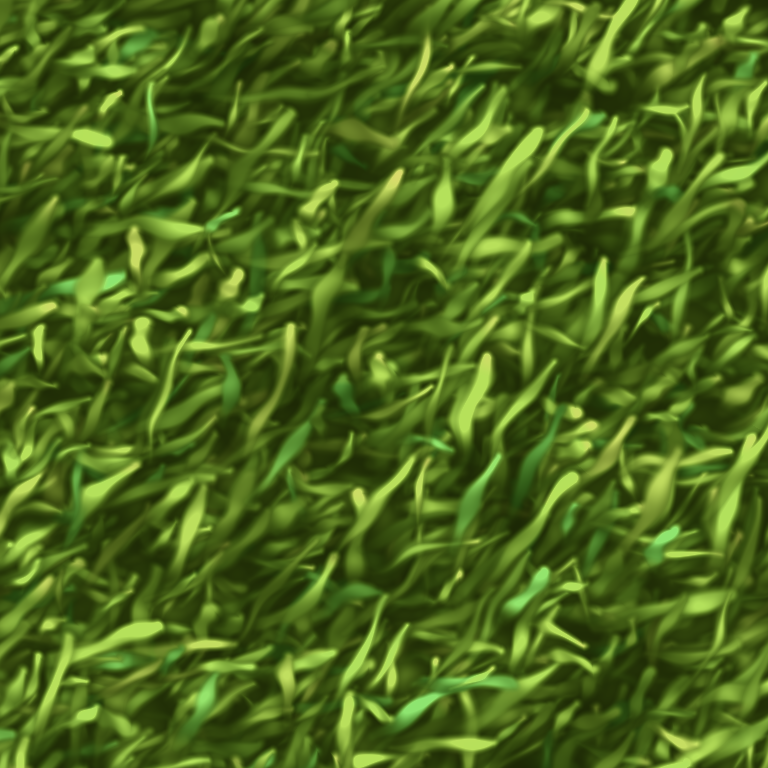
This texture is drawn by a WebGL 2 fragment shader. Its source:

```glsl
#version 300 es
precision highp float;

uniform vec2 u_resolution;
out vec4 fragColor;

#define LAYERS 12
#define CELL vec2(0.16, 0.06)
#define HALF_WIDTH 0.0088
#define SOFTNESS 0.0056
#define LEAN 0.62
#define SPREAD 1.5
#define DEPTH_FADE 0.93
#define SHADOW 0.28
#define SHADOW_REACH 0.02
#define BRIGHTNESS 0.88
#define POCKETS 0.65
#define PATCHES 0.26

vec4 hash4(vec3 p) {
    vec4 q = fract(p.xyzx * vec4(0.1031, 0.1030, 0.0973, 0.1099));
    q += dot(q, q.wzxy + 33.33);
    return fract((q.xxyz + q.yzzw) * q.zywx);
}

// Two layered sines, roughly -1 to 1
float waves(vec2 p) {
    float coarse = sin(p.x + 1.3 * sin(p.y)) * cos(p.y * 0.9 + p.x * 0.4);
    p = mat2(1.2, 1.5, -1.5, 1.2) * p + 2.7;
    return 0.6 * coarse + 0.4 * sin(p.x + sin(p.y * 0.8));
}

// Dark to light greens; hue below zero is cooler, above zero is straw
vec3 grassColor(float tone, float hue) {
    vec3 color = vec3(0.11, 0.16, 0.02)
               + tone * vec3(0.26, 0.42, 0.06)
               + tone * tone * vec3(0.23, 0.18, 0.20);
    vec3 cool = vec3(0.68, 1.03, 1.35);
    vec3 straw = vec3(1.3, 0.96, 1.3);
    return color * mix(vec3(1.0), hue < 0.0 ? cool : straw, min(abs(hue), 1.0));
}

// Lays the blade of one cell over the surface, which holds tone and hue
vec2 addBlade(vec2 surface, vec2 grid, vec2 spot, float id, float light) {
    vec4 shape = hash4(vec3(spot, id * 7.0 + 1.0));
    vec2 q = (grid - spot - 0.5 - 0.7 * (shape.xy - 0.5)) * CELL;

    // Short blades tilt more than long ones
    float halfLength = mix(0.022, 0.094, shape.z * shape.z);
    float along = clamp(q.x / halfLength, -1.0, 1.0);
    float bend = 0.018 * (fract(shape.y * 9.0) - 0.5);
    q.y += 0.04 * (shape.w - 0.5) * along + bend * (along * along - 0.3);
    float width = HALF_WIDTH * mix(0.6, 1.4, fract(shape.x * 7.0));
    width *= 1.0 - 0.35 * along * along;
    width *= 1.0 + 0.22 * sin(along * 5.0 + shape.w * 30.0);
    float d = length(vec2(max(abs(q.x) - halfLength, 0.0), q.y)) - width;
    if (d > SHADOW_REACH) return surface;

    // Soft shade on whatever lies below
    float shade = 1.0 - max(d, 0.0) / SHADOW_REACH;
    surface.x *= 1.0 - SHADOW * shade * shade;
    if (d > SOFTNESS) return surface;

    // Rounded body, uneven light along it and occasional pale tips
    vec4 look = hash4(vec3(spot + 31.0, id * 7.0 + 3.0));
    float across = clamp(q.y / width, -1.0, 1.0);
    float tone = light * mix(0.62, 1.38, look.w);
    tone *= 1.06 - 0.2 * across * across + 0.08 * across;
    tone *= mix(0.75, 1.08, smoothstep(-1.0, 0.5, along));
    tone *= 1.0 + 0.2 * sin(along * 4.0 + look.z * 40.0 + across);
    float tip = smoothstep(0.6, 1.0, along) * step(0.8, look.y);
    tone += 0.3 * light * tip;

    float hue = 0.24 * (look.z - 0.5) + 0.4 * tip;
    hue -= 0.65 * step(look.x, 0.07);
    hue += 0.3 * step(0.92, look.x);

    float cover = 1.0 - smoothstep(-SOFTNESS, SOFTNESS, d);
    cover *= smoothstep(-1.0, -0.3, along) * 0.75 + 0.2;
    return mix(surface, vec2(tone, hue), cover);
}

void main() {
    vec2 uv = gl_FragCoord.xy / u_resolution.y;
    vec2 warped = uv + 0.0085 * vec2(waves(uv * 30.0), waves(uv.yx * 27.0 + 5.0));

    // Dim ground between the blades, with hollows stretched along the lean
    vec2 leaning = mat2(0.58, -0.81, 0.81, 0.58) * warped.yx;
    float hollows = waves(leaning * vec2(46.0, 26.0) + 4.0);
    vec2 surface = vec2(0.16 + 0.1 * hollows, 0.1);

    // Stack the blades from the ground to the top, each layer with its own lean
    for (int layer = 0; layer < LAYERS; layer++) {
        float id = float(layer);
        float light = BRIGHTNESS * pow(DEPTH_FADE, float(LAYERS - 1) - id);
        float angle = LEAN + SPREAD * (fract(id * 0.618) - 0.5);
        float c = cos(angle), s = sin(angle);
        vec2 grid = mat2(c, -s, s, c) * warped / CELL + id * vec2(0.37, 0.71);
        vec2 corner = floor(grid - 0.5);
        if (layer == LAYERS - 4) surface.x *= 1.0 + POCKETS * hollows;
        for (int k = 0; k < 4; k++) {
            vec2 spot = corner + vec2(k & 1, k >> 1);
            surface = addBlade(surface, grid, spot, id, light);
        }
    }

    // Broad patches of light and shade
    float patches = waves(uv * 11.0 + 2.0) + 0.6 * waves(uv.yx * 22.0);
    float tone = surface.x * (1.0 + PATCHES * patches) + 0.03 * patches;
    fragColor = vec4(grassColor(clamp(tone, -0.12, 1.15), surface.y), 1.0);
}
```
